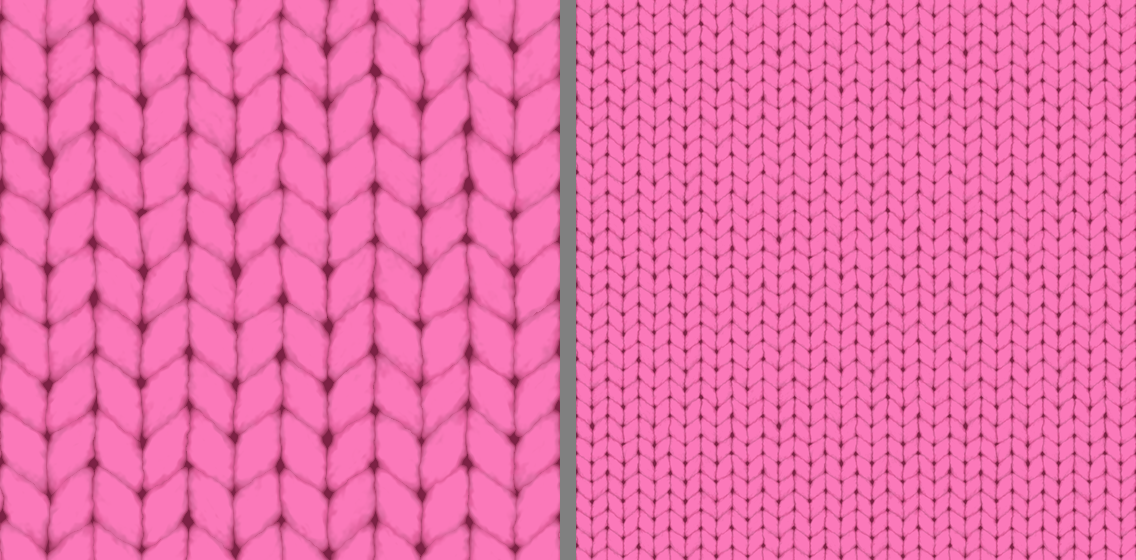
Left, the tile; right, the same tile 3 across and 3 down.
Write a Shadertoy shader that draws this texture.

```glsl
// Chunky pink stockinette knit: 6 columns by 10 rows of V stitches, seamlessly tiling.

const vec2 STITCHES = vec2(6.0, 10.0);
const vec2 OFFSET = vec2(0.016, 0.14);  // shift of the lattice, in stitches
const float LEG_RISE = 0.6;             // rise of a leg from V centre to outer edge, in rows

const vec3 HOLE = vec3(0.49, 0.13, 0.27);
const vec3 DEEP = vec3(0.65, 0.23, 0.40);
const vec3 SHADE = vec3(0.78, 0.32, 0.52);
const vec3 ROSE = vec3(0.90, 0.38, 0.62);
const vec3 DUSTY = vec3(0.88, 0.42, 0.64);
const vec3 PINK = vec3(0.985, 0.472, 0.725);

float hash(vec2 p) {
    vec3 q = fract(vec3(p.xyx) * 0.1031);
    q += dot(q, q.yzx + 33.33);
    return fract((q.x + q.y) * q.z);
}

// Value noise that wraps after a whole number of cells
float noise(vec2 p, vec2 period) {
    vec2 i = floor(p);
    vec2 f = fract(p);
    f = f * f * (3.0 - 2.0 * f);
    vec2 a = mod(i, period);
    vec2 b = mod(i + 1.0, period);
    return mix(mix(hash(a), hash(vec2(b.x, a.y)), f.x),
               mix(hash(vec2(a.x, b.y)), hash(b), f.x), f.y);
}

// Noise over the unit canvas, centred on zero
float canvasNoise(vec2 uv, vec2 cells, float seed) {
    return noise(uv * cells + seed, cells) - 0.5;
}

// Uneven tension, plus a fine fuzz along the yarn edges
vec2 wobble(vec2 uv) {
    vec2 loose = vec2(canvasNoise(uv, vec2(12.0, 20.0), 3.0),
                      canvasNoise(uv, vec2(12.0, 20.0), 8.0));
    vec2 fuzz = vec2(canvasNoise(uv, vec2(90.0), 21.0),
                     canvasNoise(uv, vec2(90.0), 47.0));
    return loose * vec2(0.008, 0.014) + fuzz * 0.004;
}

// Streaks that follow the slant of one leg; leg is in canvas units
float fibres(vec2 leg, float seed) {
    vec2 along = normalize(vec2(0.58, 0.81));
    vec2 across = vec2(along.y, -along.x);
    vec2 p = vec2(dot(leg, across), dot(leg, along));
    p.x += 0.004 * noise(p * 45.0 + seed * 90.0, vec2(256.0));
    float coarse = noise(p * vec2(85.0, 22.0) + seed * 190.0, vec2(256.0));
    float fine = noise(p * vec2(170.0, 48.0) + seed * 130.0, vec2(256.0));
    return 0.55 * coarse + 0.45 * fine - 0.5;
}

// Soft dark gap, repeated once per row
float gap(float dx, float row, vec2 size) {
    vec2 d = vec2(dx, fract(row + 0.5) - 0.5) / size;
    return exp(-dot(d, d));
}

// Dark to light yarn ramp, with tone from 0 to 1
vec3 yarnColour(float tone, float dustiness) {
    vec3 mid = mix(ROSE, DUSTY, dustiness);
    vec3 c = mix(HOLE, DEEP, smoothstep(0.0, 0.25, tone));
    c = mix(c, SHADE, smoothstep(0.22, 0.5, tone));
    c = mix(c, mid, smoothstep(0.45, 0.75, tone));
    return mix(c, PINK, smoothstep(0.72, 0.96, tone));
}

void mainImage(out vec4 fragColor, in vec2 fragCoord) {
    vec2 uv = fragCoord / iResolution.xy;

    // Mirrored halves of each column form the V
    vec2 knit = (uv + wobble(uv)) * STITCHES - OFFSET;
    float centred = fract(knit.x) - 0.5;
    float u = 2.0 * abs(centred);               // 0 at V centre, 1 at outer edge
    float slanted = knit.y - LEG_RISE * u;
    float t = fract(slanted);                   // 0 at lower lap, 1 at upper lap

    // Each leg has its own seed
    vec2 id = mod(vec2(floor(knit.x), floor(slanted)), STITCHES);
    float seed = hash(vec2(2.0 * id.x + step(0.0, centred), id.y) + 5.0);

    // Creases between legs, and holes where the legs meet
    float slack = canvasNoise(uv, STITCHES * 2.0, 31.0);
    float seam = exp(-min(u, 1.0 - u) * 15.0);
    float lap = max(exp(-t * 9.0), exp(-(1.0 - t) * 13.0));
    float holes = gap(u, knit.y - 0.04, vec2(0.15, 0.13))
                + gap(1.0 - u, knit.y - LEG_RISE + 0.04, vec2(0.14, 0.13));

    // Yarn surface
    vec2 leg = vec2(0.5 * u, t + LEG_RISE * u) / STITCHES;
    float streak = fibres(leg, seed);
    float fuzz = canvasNoise(uv, vec2(140.0), 11.0);

    float tone = 1.04 - (0.62 + 0.3 * slack) * seam - 0.42 * lap
               - (0.5 + 0.6 * slack) * holes
               + 0.3 * streak + 0.1 * fuzz + 0.08 * (seed - 0.5);
    float dustiness = smoothstep(-0.25, 0.2, canvasNoise(uv, vec2(36.0), 17.0));
    fragColor = vec4(yarnColour(clamp(tone, 0.0, 1.0), dustiness), 1.0);
}
```
